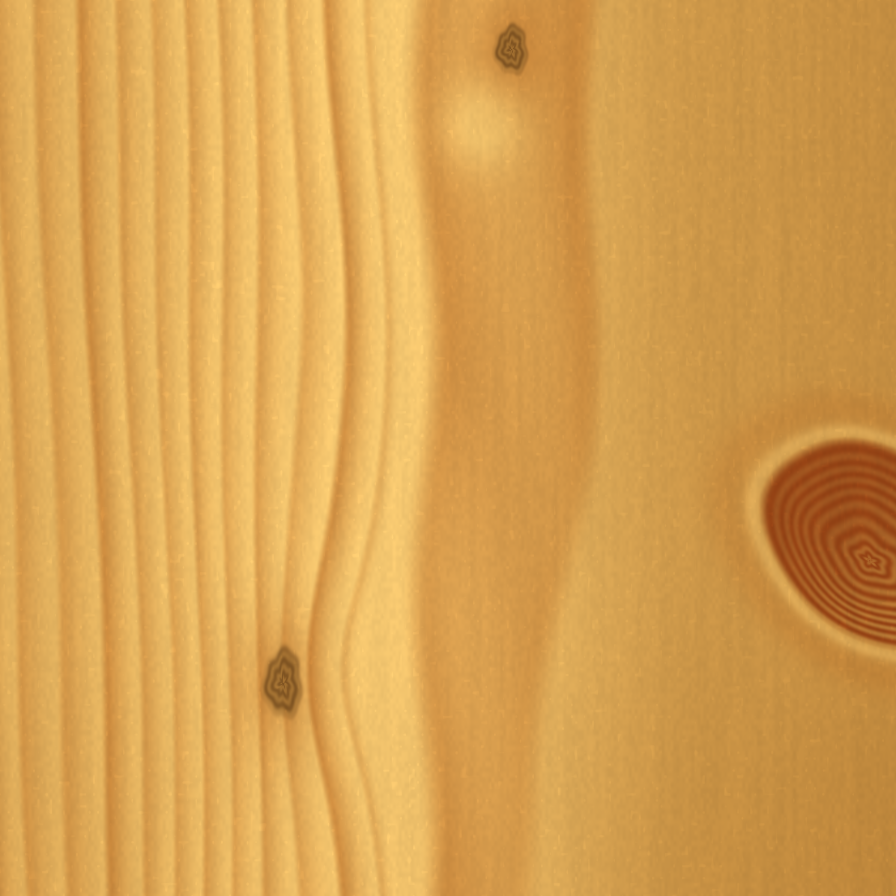
This texture is drawn by a WebGL 1 fragment shader. Its source:

```glsl
precision highp float;
// Flat-sawn pine board: growth rings bent around one large knot and two small ones.
// Rings are sawtooth profiles of a warped x coordinate; knots are nested ellipses,
// and fine fibres and pale specks cover everything.
uniform vec2 u_resolution;

#define PALE_WOOD vec3(0.965, 0.785, 0.44)
#define SHADED_WOOD vec3(0.765, 0.55, 0.25)
#define LATE_WOOD vec3(0.70, 0.39, 0.12)
#define KNOT_RED vec3(0.58, 0.26, 0.08)
#define KNOT_BROWN vec3(0.40, 0.25, 0.09)
#define LEFT_RINGS 27.0
#define RIGHT_RINGS 26.0
#define GRAIN 0.045
#define BIG_KNOT vec2(0.985, 0.39)
#define BIG_PITH vec2(0.968, 0.37)
#define TOP_KNOT vec2(0.571, 0.945)
#define LEFT_KNOT vec2(0.316, 0.238)

float hash(vec2 p) {
  return fract(sin(dot(p, vec2(12.99, 78.23))) * 4375.85);
}

float noise(vec2 p) {
  vec2 i = floor(p), f = fract(p);
  f *= f * (3.0 - 2.0 * f);
  vec2 e = vec2(1.0, 0.0);
  return mix(mix(hash(i), hash(i + e), f.x),
             mix(hash(i + e.yx), hash(i + e.xx), f.x), f.y);
}

float blob(vec2 p, vec2 center, vec2 size) {
  vec2 q = (p - center) / size;
  return exp(-dot(q, q));
}

// One ring per unit of phase: a crisp dark edge that fades towards the next ring.
float ringProfile(float t, float id) {
  float fade = pow(1.0 - t, 1.6) * smoothstep(0.0, 0.24, t);
  return 1.7 * fade * (0.65 + 0.5 * hash(vec2(id, 3.0)));
}

float leftRings(vec2 p) {
  float nearBand = smoothstep(0.28, 0.37, p.x);
  float u = p.x + 0.04 * p.y * (1.0 - smoothstep(0.08, 0.36, p.x));
  u += nearBand * (0.025 * exp(-pow((p.y - 0.25) / 0.11, 2.0))
                   - 0.010 * cos((p.y - 0.65) * 8.0));
  u += 0.003 * sin(p.y * 9.0 + p.x * 14.0);
  float phase = u * LEFT_RINGS + 0.29 * sin(21.0 * (u - 0.23));
  float strength = mix(0.42, 0.50, nearBand) * (1.0 - smoothstep(0.405, 0.44, u));
  return strength * ringProfile(fract(phase), floor(phase));
}

// Rings sweep right above and below the big knot, leaving plain wood beside it.
float rightRings(vec2 p) {
  float above = p.y - 0.555 + 0.25 * (p.x - 0.83);
  float below = 0.40 - 0.62 * (p.x - 0.78) - p.y;
  float u = p.x - 0.11 * (exp(-above / 0.13) + exp(-below / 0.09));
  float ripple = blob(p, vec2(0.85, 0.50), vec2(0.12, 0.12));
  u += 0.002 * sin(p.y * 17.0 + p.x * 9.0);
  u += 0.006 * ripple * sin(p.y * 75.0 + 3.0 * sin(p.x * 45.0));
  float phase = u * RIGHT_RINGS + 0.2 * sin(u * 31.0);
  float strength = smoothstep(0.655, 0.71, u) * mix(0.45, 0.88, smoothstep(0.7, 0.98, p.x));
  return strength * ringProfile(1.0 - fract(phase), floor(phase));
}

// Broad orange heart band with wavering edges.
float heartBand(vec2 p) {
  float left = 0.471 + 0.011 * cos((p.y - 0.62) * 11.0);
  float right = mix(0.59, 0.66, smoothstep(0.12, 0.5, p.y)) + 0.006 * sin(p.y * 13.0);
  float upper = smoothstep(0.38, 0.55, p.y);
  float inside = smoothstep(left - 0.014, left + 0.022, p.x)
               * (1.0 - smoothstep(right - 0.02, right + 0.018, p.x));
  float tone = 0.24 + 0.36 * exp(-abs(p.x - left) / 0.06)
             + mix(0.10, 0.30, upper) * exp(-abs(right - p.x) / 0.035);
  tone += 0.05 * sin(p.y * 8.0 + p.x * 30.0);
  tone -= 0.38 * blob(p, vec2(0.535, 0.86), vec2(0.045, 0.05));
  return inside * tone;
}

vec3 addSmallKnot(vec3 wood, vec2 p, vec2 center, vec2 size) {
  vec2 q = (p - center) / size;
  float angle = atan(q.y, q.x);
  float r = length(q) + 0.08 * sin(angle * 3.0 + 1.0) + 0.05 * sin(angle * 7.0);
  float core = 1.0 - smoothstep(0.75, 1.2, r);
  float lines = 0.5 + 0.5 * sin(r * 17.0 + angle);
  wood = mix(wood, LATE_WOOD, 0.42 * exp(-r * r * 0.22));
  return mix(wood, mix(KNOT_BROWN, SHADED_WOOD, 0.15 + 0.4 * lines), 0.85 * core);
}

vec3 addBigKnot(vec3 wood, vec2 p) {
  mat2 tilt = mat2(0.82, 0.57, -0.57, 0.82);
  vec2 size = vec2(0.145, 0.102);
  float outer = length((p - BIG_KNOT) * tilt / size);
  outer = length((p - BIG_KNOT) * mat2(0.82, -0.57, 0.57, 0.82) / size);
  vec2 ringCenter = mix(BIG_PITH, BIG_KNOT, min(outer, 1.0));
  vec2 q = (p - ringCenter) * mat2(0.82, -0.57, 0.57, 0.82) / size;
  float r = length(q) + 0.015 * sin(atan(q.y, q.x) * 5.0);
  float lines = 0.5 + 0.5 * sin(r * 58.0 + 1.5 * sin(r * 9.0));
  float redness = smoothstep(-0.10, 0.10, dot(p - BIG_PITH, vec2(-0.5, 0.86)));
  vec3 heart = mix(KNOT_RED, SHADED_WOOD, lines * mix(0.72, 0.25, redness));
  wood = mix(wood, LATE_WOOD, 0.22 * exp(-pow((r - 1.3) / 0.2, 2.0)));
  wood = mix(wood, PALE_WOOD, 0.40 * exp(-pow((r - 1.08) / 0.07, 2.0)));
  return mix(wood, heart, 1.0 - smoothstep(0.95, 1.04, r));
}

void main() {
  vec2 p = gl_FragCoord.xy / u_resolution;

  // Light falls off to both sides, most to the right.
  float shade = 0.35 * (1.0 - smoothstep(0.0, 0.38, p.x)) + 0.85 * smoothstep(0.43, 0.82, p.x);
  shade += 0.12 * (1.0 - smoothstep(0.0, 0.4, p.y)) + 0.12 * smoothstep(0.8, 1.0, p.x);
  vec3 wood = mix(PALE_WOOD, SHADED_WOOD, shade);

  float late = leftRings(p) + rightRings(p) + heartBand(p);
  wood = mix(wood, LATE_WOOD, clamp(late, 0.0, 0.95));
  wood = addSmallKnot(wood, p, TOP_KNOT, vec2(0.018, 0.027));
  wood = addSmallKnot(wood, p, LEFT_KNOT, vec2(0.021, 0.038));
  wood = addBigKnot(wood, p);

  // Vertical fibres, soft grain and scattered pale specks.
  float fibre = noise(p * vec2(150.0, 7.0)) - 0.5;
  float grain = noise(p * vec2(300.0, 170.0)) - 0.5;
  float speck = smoothstep(0.80, 1.0, noise(p * vec2(210.0, 150.0) + 40.0));
  wood *= 1.0 + GRAIN * (0.8 * fibre + grain + speck);
  gl_FragColor = vec4(wood, 1.0);
}
```
